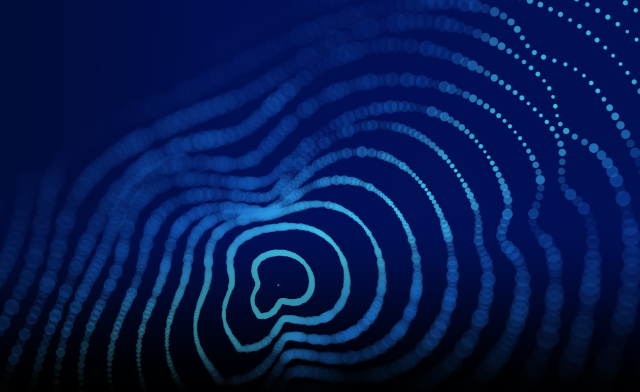
Reproduce this background procedurally as a Shadertoy shader.

```glsl
// Draws glowing beaded contour rings in deep blue, with depth-of-field blur.

const float PI = 3.14159;
const float TAU = 6.28318;
const float RINGS = 14.0;
const float BEADS = 230.0;                 // beads on each ring
const vec2 CENTER = vec2(0.435, 0.167);    // in canvas widths
const vec3 NAVY = vec3(0.005, 0.045, 0.23);
const vec3 ROYAL = vec3(0.005, 0.055, 0.325);
const vec3 CYAN = vec3(0.28, 0.84, 1.0);
const vec3 TEAL = vec3(0.20, 0.58, 0.66);
const vec3 BOKEH = vec3(0.08, 0.40, 0.80);

float hash(vec2 p) {
    vec3 q = fract(p.xyx * vec3(0.1031, 0.1030, 0.0973));
    q += dot(q, q.yzx + 33.33);
    return fract((q.x + q.y) * q.z);
}

// Signed angle from a direction given in degrees
float turnFrom(float angle, float degrees_) {
    return mod(angle - radians(degrees_) + PI, TAU) - PI;
}

// Smooth bell around zero, width in degrees
float bell(float turn, float width) {
    float t = turn / radians(width);
    return exp(-t * t);
}

// Radius of a ring along a direction: even growth, dented by broad valleys
float ringRadius(float angle, float level) {
    float r = 0.056 * level - 0.0026;

    // Upper valley: packs the middle rings together, leaning left further out
    float lean = clamp(level - 7.0, 0.0, 2.0);
    float top = turnFrom(angle, 98.0 + 6.0 * lean);
    float topWidth = top < 0.0 ? 30.0 + 3.0 * abs(level - 5.5) + 2.0 * lean : 56.0;
    float packed = min(level, 7.0 + 0.4 * (level - 7.0));
    r -= 0.0326 * packed * smoothstep(0.0, 5.5, level) * bell(top, topWidth);

    // Left and lower valleys, with a pointed corner between them
    float low = turnFrom(angle, 280.0);
    r -= (0.008 + 0.013 * level) * bell(turnFrom(angle, 178.0), 30.0);
    r -= 0.028 * min(level, 7.0) * bell(low, low < 0.0 ? 22.0 : 45.0);
    r += 0.005 * min(level, 4.0) * exp(-8.0 * abs(turnFrom(angle, 239.0)));

    // Notch that climbs on the outer rings, and a gentle wobble
    float climb = max(level - 7.0, 0.0);
    float notch = turnFrom(angle, 12.0 + 1.9 * climb * climb);
    r -= 0.03 * smoothstep(5.0, 7.5, level) * bell(notch, 5.0);
    r += 0.006 * sin(7.0 * angle + 1.3 * level) * smoothstep(5.0, 9.0, level);
    return r;
}

// Signed distance from the diagonal plane of focus; the upper right stays sharp
float defocus(vec2 p) {
    float d = dot(p - vec2(0.215, 0.039), vec2(-0.523, 0.852));
    float keepSharp = 0.85 * smoothstep(0.66, 0.86, p.x);
    return d > 0.0 ? d * (1.0 - keepSharp) : d;
}

// Fades the beads toward the empty upper left and the dark floor
float beadFade(vec2 p) {
    float corner = p.y - 0.28 - 0.7 * p.x;
    return (1.0 - smoothstep(-0.07, 0.05, corner)) * smoothstep(-0.01, 0.13, p.y);
}

// Brighter slanted ridge on the left slope
float ridge(vec2 p) {
    float d = (p.y - 0.30 - 0.36 * p.x) / 0.035;
    return exp(-d * d) * (1.0 - smoothstep(0.44, 0.52, p.x));
}

float disc(vec2 offset, float radius, float softness) {
    return 1.0 - smoothstep(radius - softness, radius + softness, length(offset));
}

vec3 background(vec2 p) {
    vec2 toGlow = p - vec2(0.68, 0.3);
    vec3 color = mix(NAVY, ROYAL, smoothstep(0.0, 0.4, p.x));
    color += vec3(0.0, 0.008, 0.015) * exp(-8.0 * dot(toGlow, toGlow));
    return color * (0.02 + 0.98 * smoothstep(0.0, 0.27, p.y));
}

// Lays one bead over the color beneath it
vec3 addBead(vec3 color, vec2 p, vec2 bead, float seed, float pixel) {
    float depth = defocus(bead);
    float blur = abs(depth);
    float vary = smoothstep(0.02, 0.12, blur);
    float radius = (0.0029 + 0.042 * blur) * (0.8 + 0.4 * seed);
    float alpha = 0.9 * exp(-blur / (depth > 0.0 ? 0.105 : 0.14));
    alpha *= mix(1.0, 0.4 + seed, vary) * (1.0 + 1.2 * ridge(bead) * vary);
    vec3 sharpColor = mix(TEAL, CYAN, smoothstep(0.14, 0.3, bead.y));
    vec3 tint = mix(sharpColor, BOKEH, smoothstep(0.02, 0.16, blur));
    float cover = disc(p - bead, radius, max(pixel, 0.14 * radius));
    return mix(color, tint, cover * min(alpha, 1.0) * beadFade(bead));
}

void mainImage(out vec4 fragColor, in vec2 fragCoord) {
    vec2 p = fragCoord / iResolution.x;
    float pixel = 0.8 / iResolution.x;
    vec2 q = p - CENTER;
    float angle = atan(q.y, q.x);
    float spacing = TAU / BEADS;
    float nearest = floor(angle / spacing + 0.5);
    vec3 color = background(p);

    // Outer rings first, visiting only the beads close to this direction
    for (float level = RINGS; level > 0.5; level -= 1.0) {
        if (abs(length(q) - ringRadius(angle, level)) > 0.075) continue;
        for (float j = -5.0; j < 5.5; j += 1.0) {
            float index = nearest + j;
            float seed = hash(vec2(mod(index, BEADS), level));
            float a = index * spacing;
            vec2 bead = CENTER + ringRadius(a, level) * vec2(cos(a), sin(a));
            color = addBead(color, p, bead, seed, pixel);
        }
    }

    // Small dot at the heart of the rings
    color = mix(color, TEAL, disc(q, 0.0013, pixel));
    fragColor = vec4(color, 1.0);
}
```
